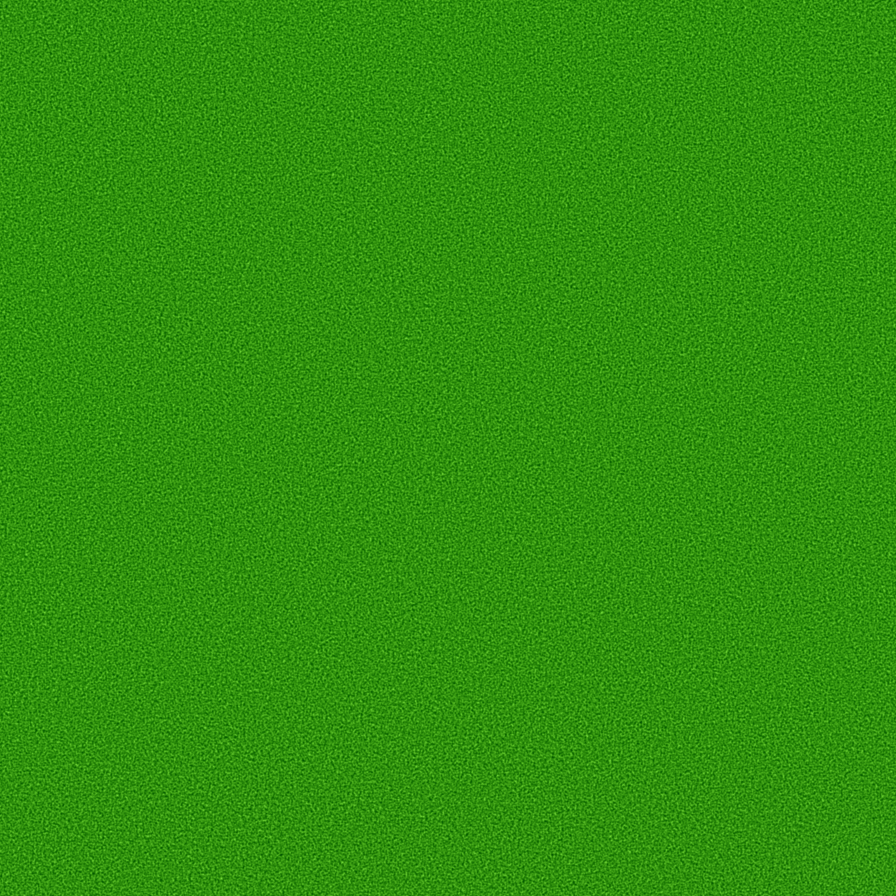
Reproduce this texture procedurally as a Shadertoy shader.

```glsl
const vec3 MID_GREEN   = vec3(0.188, 0.564, 0.052);
const vec3 GREEN_SLOPE = vec3(0.056, 0.063, 0.027);
const vec3 GREEN_BEND  = vec3(0.002, 0.001, 0.004);

const float TAU = 6.28319;
const int LAYERS = 3;
const float BASE_CELLS = 330.0;   // grain cells across the canvas
const float CELL_STEP = 47.0;     // extra cells for each finer layer
const float LAYER_DEVIATION = 0.216;

float hash(vec2 cell) {
    vec3 p = fract(cell.xyx * 0.1031);
    p += dot(p, p.yzx + 33.33);
    return fract((p.x + p.y) * p.z);
}

mat2 rotation(float angle) {
    float c = cos(angle), s = sin(angle);
    return mat2(c, s, -s, c);
}

// Contribution of the random unit gradient at one lattice corner
float cornerSlope(vec2 cell, vec2 offset) {
    float angle = TAU * hash(cell);
    return dot(vec2(cos(angle), sin(angle)), offset);
}

float gradientNoise(vec2 p) {
    vec2 cell = floor(p), f = fract(p);
    vec2 fade = f * f * f * (f * (f * 6.0 - 15.0) + 10.0);
    vec2 right = vec2(1.0, 0.0), up = vec2(0.0, 1.0);
    float low = mix(cornerSlope(cell, f),
                    cornerSlope(cell + right, f - right), fade.x);
    float high = mix(cornerSlope(cell + up, f - up),
                     cornerSlope(cell + 1.0, f - 1.0), fade.x);
    return mix(low, high, fade.y);
}

// Rotated layers hide the lattice; the sum has a deviation near one
float grain(vec2 uv, float cells, float cellStep) {
    float sum = 0.0;
    for (int i = 0; i < LAYERS; i++) {
        float layer = float(i);
        vec2 p = rotation(0.4 + 1.1 * layer) * uv * (cells + cellStep * layer);
        sum += gradientNoise(p + 71.3 * layer);
    }
    return sum / (LAYER_DEVIATION * sqrt(float(LAYERS)));
}

// Curved ramp from deep green to bright yellow-green
vec3 grassColor(float tone) {
    return MID_GREEN + tone * (GREEN_SLOPE + tone * GREEN_BEND);
}

void mainImage(out vec4 fragColor, in vec2 fragCoord) {
    vec2 uv = fragCoord / iResolution.y;
    float tone = grain(uv, BASE_CELLS, CELL_STEP);
    fragColor = vec4(clamp(grassColor(tone), 0.0, 1.0), 1.0);
}
```
